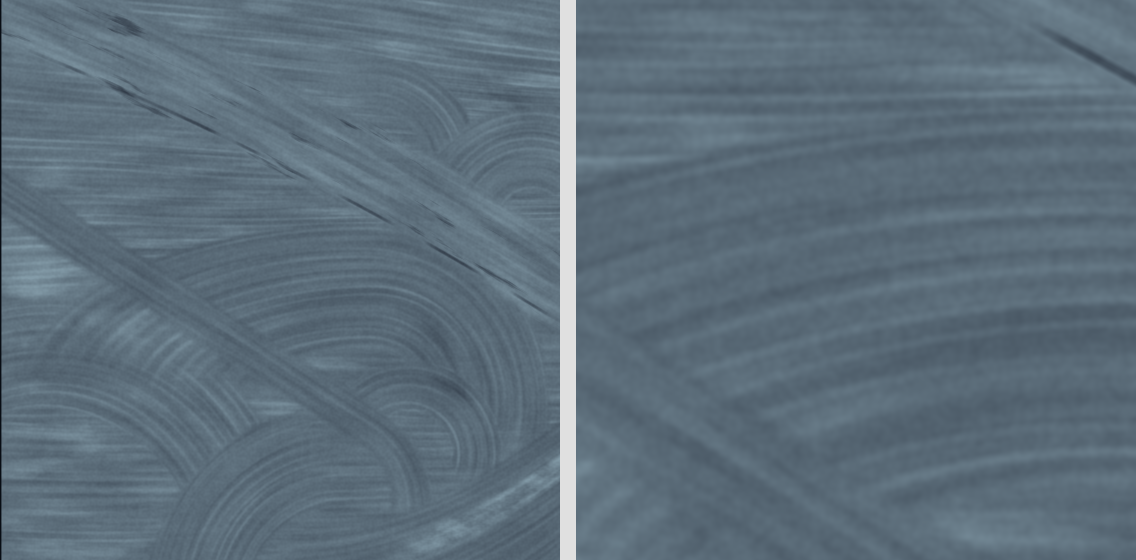
Left: the whole. Right: its middle third, enlarged.
A WebGL 2 fragment shader for this texture:

```glsl
#version 300 es
precision highp float;

uniform vec2 u_resolution;
out vec4 fragColor;

const vec3 SHADE = vec3(0.31, 0.37, 0.42);   // tone 0
const vec3 DUST = vec3(0.43, 0.51, 0.56);    // tone 1
const vec3 BORDER = vec3(0.03, 0.05, 0.08);
const float RUT_SPACING = 0.036;
const float RUT_GAUGE = 0.2;                 // half gap of a wheel pair, in spacings
const float RUT_WIDTH = 0.085;
const float RUT_STRENGTH = 0.62;
const float FIBRE_DENSITY = 95.0;
const float FIBRE_STRENGTH = 0.5;
const float GRAIN_STRENGTH = 0.16;
const vec4 SMUDGES[6] = vec4[6](             // centre, length, darkness
  vec4(0.81, 0.31, 0.055, 1.0), vec4(0.95, 0.55, 0.075, 1.1),
  vec4(0.43, 0.36, 0.07, 0.7), vec4(0.77, 0.40, 0.06, 0.5),
  vec4(0.90, 0.83, 0.09, 0.6), vec4(0.75, 0.70, 0.07, 0.4));

vec2 hash2(vec2 p) {
  vec3 q = fract(p.xyx * vec3(0.1031, 0.1030, 0.0973));
  q += dot(q, q.yzx + 33.33);
  return fract((q.xx + q.yz) * q.zy);
}

float cornerSlope(vec2 cell, vec2 offset) {
  float angle = 6.2832 * hash2(cell).x;
  return dot(vec2(cos(angle), sin(angle)), offset);
}

float gradientNoise(vec2 p) {
  vec2 i = floor(p), f = p - i, e = vec2(1.0, 0.0);
  vec2 u = f * f * f * (f * (f * 6.0 - 15.0) + 10.0);
  return mix(mix(cornerSlope(i, f), cornerSlope(i + e, f - e), u.x),
             mix(cornerSlope(i + e.yx, f - e.yx), cornerSlope(i + 1.0, f - 1.0), u.x), u.y);
}

float fbm(vec2 p) {
  float sum = 0.0, gain = 1.0;
  for (int i = 0; i < 4; i++) {
    sum += gain * gradientNoise(p);
    p = mat2(1.6, 1.2, -1.2, 1.6) * p + 7.3;
    gain *= 0.55;
  }
  return sum;
}

float band(float x, float lo, float hi, float soft) {
  return smoothstep(lo - soft, lo + soft, x) * (1.0 - smoothstep(hi - soft, hi + soft, x));
}

// Pale paired wheel lines running along a path
float ruts(float across, float along, float seed) {
  float t = across / RUT_SPACING, sum = 0.0;
  float width = max(RUT_WIDTH, 1.2 / (u_resolution.y * RUT_SPACING));
  for (int k = -1; k <= 1; k++) {
    float id = floor(t) + float(k);
    vec2 h = hash2(vec2(id + 40.0, seed));
    float wander = 0.35 * gradientNoise(vec2(along * 3.0, id * 5.7 + seed));
    float d = abs(abs(t - id - 0.25 - 0.5 * h.x - wander) - RUT_GAUGE);
    float wear = 0.65 + 0.9 * gradientNoise(vec2(along * 6.0 + 9.0, id * 3.3 + seed));
    sum += (1.0 - smoothstep(0.0, width * 1.6, d)) * (0.3 + 0.7 * h.y) * clamp(wear, 0.0, 1.2);
  }
  return sum;
}

float fibres(float across, float along, float seed) {
  return gradientNoise(vec2(along * 5.0 + seed, across * FIBRE_DENSITY))
       + 0.7 * gradientNoise(vec2(along * 9.0, across * FIBRE_DENSITY * 0.35 + seed));
}

float surface(float tone, float across, float along, float seed, float rutAmount) {
  return tone + FIBRE_STRENGTH * fibres(across, along, seed)
       + RUT_STRENGTH * rutAmount * ruts(across, along, seed);
}

// Concentric turning tracks; the left half may be stretched
void turn(inout float v, vec2 p, vec2 centre, vec2 radii, vec2 angles, float stretch, float tone, float seed) {
  vec2 q = p - centre;
  if (q.x < 0.0) q.x /= stretch;
  float r = length(q), a = atan(q.y, q.x);
  if (a < -1.5708) a += 6.2832;
  float ragged = r + 0.012 * gradientNoise(vec2(a * 4.0, seed));
  float mask = band(ragged, radii.x, radii.y, 0.006) * band(a, angles.x, angles.y, 0.25);
  v = mix(v, surface(tone, r, a * r, seed, 1.0), mask * 0.9);
}

void main() {
  vec2 p = gl_FragCoord.xy / u_resolution;
  float cloud = fbm(p * vec2(4.0, 7.0));

  // Level ground with long, slightly tilted passes
  float level = p.y + 0.13 * p.x * smoothstep(0.6, 0.9, p.y) - 0.05 * p.x * band(p.y, 0.45, 0.6, 0.1)
              + 0.012 * gradientNoise(p * vec2(2.0, 4.0));
  float v = surface(0.36 + 0.12 * smoothstep(0.5, 0.9, p.y), level, p.x, 1.0, 0.75);
  v += 0.5 * smoothstep(0.0, 0.7, fbm(vec2(p.x * 5.0, level * 22.0)));

  // Overlapping turns
  turn(v, p, vec2(0.08, 0.0), vec2(0.27, 0.46), vec2(0.45, 2.1), 1.0, 0.36, 2.0);
  turn(v, p, vec2(0.66, 0.70), vec2(0.10, 0.20), vec2(0.2, 1.7), 1.6, 0.33, 3.0);
  turn(v, p, vec2(0.95, 0.60), vec2(0.06, 0.21), vec2(0.9, 3.0), 1.0, 0.38, 4.0);
  turn(v, p, vec2(0.66, 0.28), vec2(0.10, 0.32), vec2(-0.3, 2.85), 2.0, 0.22, 5.0);
  turn(v, p, vec2(0.62, -0.08), vec2(0.18, 0.36), vec2(1.7, 3.3), 1.0, 0.30, 6.0);
  turn(v, p, vec2(0.73, 0.19), vec2(0.08, 0.165), vec2(-0.3, 2.7), 1.0, 0.27, 7.0);

  // Dark scuffs, drawn out down the slope
  for (int i = 0; i < 6; i++) {
    vec2 q = mat2(0.8, 0.6, -0.6, 0.8) * (p - SMUDGES[i].xy);
    q = vec2(0.8 * (p.x - SMUDGES[i].x) - 0.6 * (p.y - SMUDGES[i].y), q.y);
    float fall = exp(-dot(q * vec2(1.0, 2.0), q * vec2(1.0, 2.0)) / (SMUDGES[i].z * SMUDGES[i].z * 0.4));
    v -= SMUDGES[i].w * fall * (0.6 + 0.9 * gradientNoise(vec2(q.x * 12.0, q.y * 90.0)));
  }

  // Wide diagonal road with a broken dark seam
  float rise = (p.y - (0.93 - 0.39 * p.x - 0.115 * p.x * p.x)) * 0.86;
  float road = band(rise + 0.015 * cloud, -0.012, 0.135, 0.012);
  float streak = fbm(vec2(p.x * 5.0, rise * 38.0));
  float roadTone = surface(0.72 - 2.6 * max(rise - 0.06, 0.0), rise, p.x, 8.0, 0.25) + 0.6 * streak;
  roadTone -= 1.3 * smoothstep(0.3, 0.75, fbm(vec2(p.x * 7.0 + 3.0, rise * 45.0)));
  v = mix(v, roadTone, road * 0.85);
  float seamGaps = smoothstep(-0.25, 0.2, gradientNoise(vec2(p.x * 13.0, 2.0)));
  v -= 1.2 * seamGaps * band(p.x, 0.07, 0.98, 0.03) * (1.0 - smoothstep(0.0005, 0.0045, abs(rise)));

  // Narrow diagonal track, bending down into an arc
  vec2 q = p - vec2(0.66, 0.238), ahead = vec2(0.842, -0.539);
  float along = dot(q, ahead), across = dot(q, -ahead.yx * vec2(1.0, -1.0));
  if (along > 0.0) across = length(p - vec2(0.568, 0.095)) - 0.17;
  float end = mix(1.0, smoothstep(0.06, 0.11, p.y), step(0.0, along));
  float track = band(across + 0.008 * cloud, -0.036, 0.036, 0.007) * end;
  v += 0.45 * band(across, -0.13, -0.03, 0.03) * (1.0 - smoothstep(-0.5, -0.25, along)) * (0.7 + cloud);
  v = mix(v, surface(0.22, across, along, 9.0, 0.45), track * 0.9);

  // Lower road with chalky patches and a dark verge
  float drop = p.y - 0.03 - 0.75 * (p.x - 0.5) * (p.x - 0.5);
  float lower = (1.0 - smoothstep(0.015, 0.035, drop + 0.01 * cloud)) * smoothstep(0.42, 0.58, p.x);
  float chalk = band(drop, -0.075, -0.025, 0.012) * smoothstep(0.65, 0.8, p.x);
  float lowerTone = surface(0.2, drop, p.x, 10.0, 0.3);
  lowerTone += chalk * (0.8 + 1.1 * fbm(p * vec2(18.0, 30.0)));
  v = mix(v, lowerTone, lower * 0.9);

  // Drifted dust and fine grain
  float drift = smoothstep(0.1, 0.7, fbm(p * vec2(9.0, 13.0) + 4.0));
  v += 0.2 * cloud + 0.5 * drift * (1.0 - smoothstep(0.2, 0.5, p.x)) * band(p.y, 0.2, 0.45, 0.08);
  v += GRAIN_STRENGTH * (gradientNoise(p * 190.0) + gradientNoise(p * 85.0));

  vec3 colour = mix(SHADE, DUST, clamp(v, -1.3, 1.7));
  colour = mix(BORDER, colour, smoothstep(0.001, 0.004, p.x));
  fragColor = vec4(colour, 1.0);
}
```
